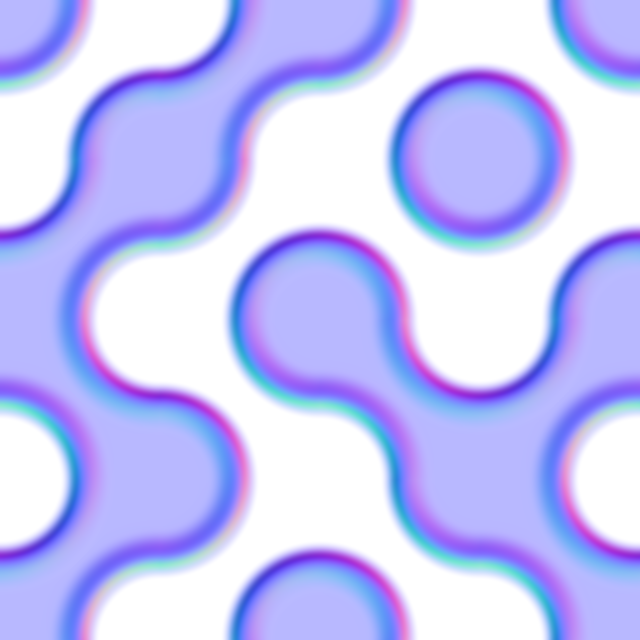
Write a Shadertoy shader that draws this texture map.

```glsl
const int GRID = 4;              // tiles per side
const int JOINED_TILES = 0x21D9; // one bit per tile: raised corners joined
const float ARC_RADIUS = 0.5;
const vec3 PAPER = vec3(1.0);

float bell(float x, float center, float width) {
    float t = (x - center) / width;
    return exp(-t * t);
}

bool isJoined(ivec2 cell) {
    return ((JOINED_TILES >> (cell.x + GRID * cell.y)) & 1) == 1;
}

// Truchet arcs: xy = outward normal, z = signed distance (negative inside)
vec3 truchet(vec2 p) {
    ivec2 cell = ivec2(mod(floor(p), float(GRID)));
    vec2 local = fract(p);
    bool joined = isJoined(cell);
    bool odd = ((cell.x + cell.y) & 1) == 1;

    // Arcs circle the two corners of one diagonal
    vec2 cornerA = vec2(0.0, odd != joined ? 1.0 : 0.0);
    vec2 cornerB = 1.0 - cornerA;
    vec2 toA = local - cornerA;
    vec2 toB = local - cornerB;
    vec2 offset = dot(toA, toA) < dot(toB, toB) ? toA : toB;

    float radius = max(length(offset), 1e-4);
    float side = joined ? -1.0 : 1.0;
    return side * vec3(offset / radius, radius - ARC_RADIUS);
}

// Slope of the rounded rim: steep outside, gentle inside
float rimSlope(float d) {
    return 0.8 * bell(d, 0.035, 0.05) - 0.4 * bell(d, -0.09, 0.068);
}

// Opacity: full on the rim, paler inside, clear outside
float coverage(float d) {
    float inner = mix(0.56, 1.0, smoothstep(-0.2, -0.03, d));
    return inner * (1.0 - smoothstep(0.01, 0.125, d));
}

// Surface direction encoded as colour, green pointing down
vec3 normalColor(vec2 outward, float slope) {
    vec2 tilt = outward * slope * vec2(1.0, -1.0);
    return 0.5 + 0.5 * vec3(tilt, sqrt(1.0 - slope * slope));
}

void mainImage(out vec4 fragColor, in vec2 fragCoord) {
    vec2 p = fragCoord / iResolution.xy * float(GRID);
    vec3 shape = truchet(p);
    vec3 relief = normalColor(shape.xy, rimSlope(shape.z));
    fragColor = vec4(mix(PAPER, relief, coverage(shape.z)), 1.0);
}
```
